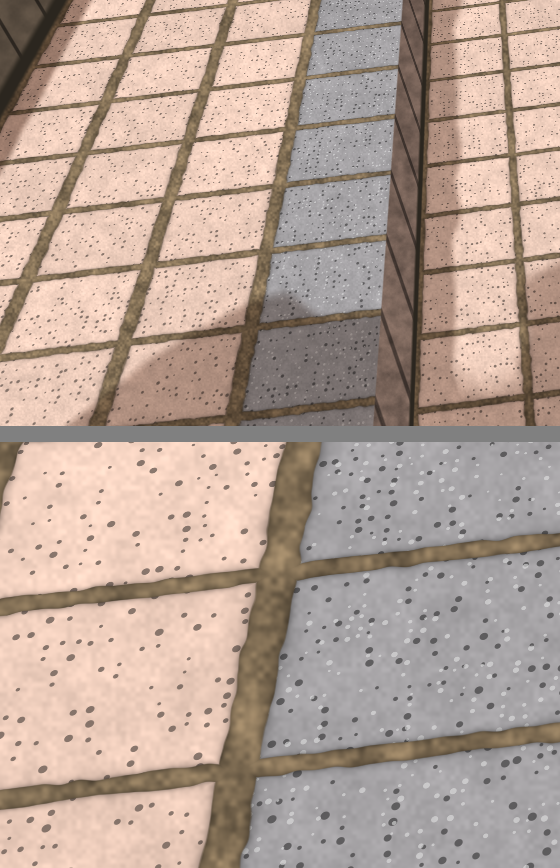
Top, the full canvas; bottom, a detail of the centre.
This texture is drawn by a Shadertoy shader. Its source:

```glsl
// Two terraces of speckled pink paving with a grey step edge, sandy joints and soft shadows.

const vec3 PINK = vec3(0.955, 0.825, 0.755);
const vec3 GREY = vec3(0.66, 0.65, 0.66);
const vec3 SAND = vec3(0.55, 0.47, 0.36);
const vec3 RISER = vec3(0.46, 0.38, 0.34);
const vec3 WALL = vec3(0.36, 0.31, 0.26);
const vec3 GAP = vec3(0.17, 0.15, 0.12);
const vec3 SHADE = vec3(0.73, 0.69, 0.67);
const float HORIZON = 1.58; // height of the vanishing line above the top edge

float hash(vec2 p) {
    vec3 q = fract(p.xyx * 0.1031);
    q += dot(q, q.yzx + 33.33);
    return fract((q.x + q.y) * q.z);
}

float noise(vec2 p) {
    vec2 i = floor(p), f = fract(p);
    f = f * f * (3.0 - 2.0 * f);
    return mix(mix(hash(i), hash(i + vec2(1, 0)), f.x),
               mix(hash(i + vec2(0, 1)), hash(i + vec2(1, 1)), f.x), f.y);
}

float fbm(vec2 p) {
    float sum = 0.0, amp = 0.5;
    for (int i = 0; i < 4; i++) {
        sum += amp * noise(p);
        p = p * 2.1 + 7.3;
        amp *= 0.5;
    }
    return sum;
}

// Round grains, one at most per cell
float specks(vec2 p, float density, float aa, float seed) {
    vec2 cell = floor(p) + seed;
    vec2 centre = 0.3 + 0.4 * vec2(hash(cell + 11.0), hash(cell + 47.0));
    float radius = mix(0.1, 0.26, hash(cell + 83.0));
    float dist = length(fract(p) - centre);
    return step(hash(cell), density) * (1.0 - smoothstep(radius - aa, radius + aa, dist));
}

// Row number in perspective; depth grows downwards
float rowAt(float x, float depth, float slope, float xRef, float scale, float offset) {
    return offset - scale / (depth + slope * (x - xRef) + HORIZON);
}

float lineDist(float t) { return abs(fract(t + 0.5) - 0.5); }

// Speckled tile with worn joints; jointX limits where column joints appear
vec3 paving(vec2 grid, float jointX, vec3 tint, float whiteGrains, vec2 halfJoint, vec2 p, float px) {
    float aa = 5.0 * px;
    vec2 wear = 0.02 * (vec2(noise(p * 70.0), noise(p * 70.0 + 31.0)) - 0.5);
    vec2 gaps = vec2(lineDist(jointX), lineDist(grid.y)) + wear - halfJoint;
    float edge = min(gaps.x, gaps.y);

    vec2 grains = grid * vec2(20.0, 14.0) + 400.0;
    vec3 tile = tint * (0.97 + 0.05 * hash(floor(grid) + 60.0));
    tile *= 0.92 + 0.16 * fbm(p * 45.0);
    tile *= 0.96 + 0.08 * noise(p * 260.0);
    tile = mix(tile, tint * 0.45, 0.8 * specks(grains, 0.36, 18.0 * aa * 0.6, 0.0));
    tile = mix(tile, vec3(0.88), whiteGrains * specks(grains * 1.3, 0.3, 18.0 * aa * 0.6, 200.0));

    vec3 sand = SAND * (0.55 + 0.6 * fbm(p * 40.0) + 0.3 * noise(p * 190.0));
    vec3 color = mix(sand, tile, smoothstep(-aa, aa, edge));
    return color * (1.0 - 0.3 * exp(-abs(edge) * 70.0));
}

// Shade on the upper terrace: strip beside the wall and a rounded shape below
float upperShade(vec2 p, float depth, float column) {
    float ripple = 0.02 * (noise(p * 12.0) - 0.5);
    float strip = 1.0 - smoothstep(-2.77, -2.66, column + 3.0 * ripple);
    float left = max(0.665 - p.x, 0.0) / 0.461;
    float top = 0.69 + 0.273 * pow(left, 1.4) + 0.045 * smoothstep(0.665, 0.77, p.x);
    return max(1.3 * strip, smoothstep(-0.015, 0.02, depth - top + ripple));
}

// Shade on the lower terrace: strip beside the step, foot and right corner
float lowerShade(vec2 p, float depth) {
    float ripple = 0.03 * (noise(p * 14.0) - 0.5);
    float strip = 1.0 - smoothstep(1.06, 1.085, p.x + ripple);
    float foot = smoothstep(0.86, 0.94, depth + 3.0 * pow(p.x - 1.15, 2.0) + ripple);
    float corner = smoothstep(-0.02, 0.03, min(p.x - 1.225, depth - 0.61 + 0.6 * (p.x - 1.31)) + ripple);
    return max(strip, max(foot, corner));
}

void mainImage(out vec4 fragColor, in vec2 fragCoord) {
    float px = 1.0 / iResolution.y;
    vec2 p = fragCoord * px;
    float depth = 1.0 - p.y;

    // Upper terrace: pink columns left of zero, grey edge course to the right
    vec2 upper = vec2((p.x - 0.742 + 0.198 * depth) / (0.1939 + 0.1223 * depth),
                      rowAt(p.x, depth, 0.12, 0.683, 28.92, 15.367));
    float isGrey = step(0.0, upper.x);
    vec3 color = paving(upper, min(upper.x, 0.5), mix(PINK, GREY, isGrey), 0.6 * isGrey,
                        vec2(0.06, 0.043), p, px);
    color *= mix(vec3(1.0), SHADE, upperShade(p, depth, upper.x));

    // Side wall and the dark gap at its foot
    float wallJoint = lineDist((depth - 1.67 * p.x - 0.05) / 0.193);
    vec3 wall = WALL * (0.8 + 0.4 * fbm(p * 30.0)) * mix(0.5, 1.0, smoothstep(0.02, 0.06, wallJoint));
    wall = mix(wall, GAP, smoothstep(-3.24, -3.14, upper.x));
    color = mix(wall, color, smoothstep(-3.04, -2.98, upper.x));

    // Riser: rows carry on from the step edge, running steeply down
    float edgeX = 0.9456 - 0.0696 * depth;
    float footX = 1.0077 - 0.037 * depth;
    float riserRow = rowAt(edgeX, depth - 2.4 * (p.x - edgeX), 0.12, 0.683, 28.92, 15.367);
    vec3 riser = RISER * (0.75 + 0.5 * fbm(p * 50.0)) * (0.95 + 0.1 * hash(vec2(floor(riserRow) + 40.0, 5.0)));
    riser *= mix(0.55, 1.0, smoothstep(0.03, 0.09, lineDist(riserRow)));
    riser = mix(riser, GAP, smoothstep(-0.014, -0.007, p.x - footX));
    color = mix(color, riser, smoothstep(-px, px, p.x - edgeX));

    // Lower terrace
    vec2 lower = vec2((p.x - 1.1783 - 0.067 * depth) / (0.1706 + 0.104 * depth),
                      rowAt(p.x, depth, 0.13, 1.092, 34.61, 18.677));
    vec3 ground = paving(lower + vec2(20.0, 0.0), lower.x, PINK, 0.0, vec2(0.042, 0.04), p, px);
    ground *= mix(vec3(1.0), SHADE, lowerShade(p, depth));
    color = mix(color, ground, smoothstep(-px, px, p.x - footX));

    fragColor = vec4(color, 1.0);
}
```
